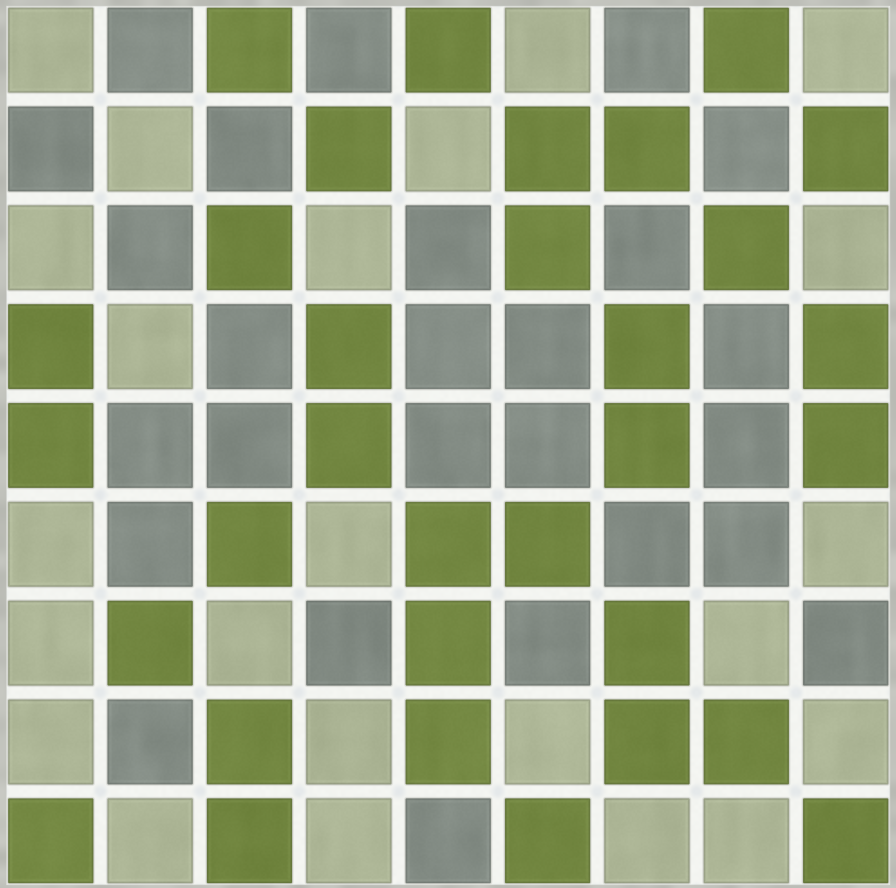
A Shadertoy shader for this pattern:

```glsl
#define TILES 9.0
#define TILE_HALF 0.429
#define CORNER 0.012
#define GRID_PITCH vec2(0.1109, 0.1113)
#define GRID_SHIFT vec2(0.0012, -0.0025)
#define GREY vec3(0.515, 0.55, 0.52)
#define SAGE vec3(0.675, 0.71, 0.585)
#define GREEN vec3(0.445, 0.525, 0.25)
#define GROUT vec3(0.955, 0.96, 0.945)
#define RIM vec3(0.75, 0.755, 0.73)
#define STREAK 0.075
#define GRAIN 0.012

float hash(vec2 p) {
    vec3 q = fract(p.xyx * 0.1031);
    q += dot(q, q.yzx + 33.33);
    return fract((q.x + q.y) * q.z);
}

float noise(vec2 p) {
    vec2 i = floor(p), f = fract(p);
    f = f * f * (3.0 - 2.0 * f);
    vec2 e = vec2(0.0, 1.0);
    return mix(mix(hash(i), hash(i + e.yx), f.x),
               mix(hash(i + e.xy), hash(i + e.yy), f.x), f.y);
}

float roundedBox(vec2 p, float halfSize, float radius) {
    vec2 q = abs(p) - halfSize + radius;
    return length(max(q, 0.0)) + min(max(q.x, q.y), 0.0) - radius;
}

// Spread the three glazes evenly along each row, with a jittered order
vec3 glazeColour(vec2 cell) {
    float pick = fract(cell.x * 0.618 + hash(vec2(cell.y, 3.0))
                       + 0.35 * hash(cell + 11.0));
    return pick < 0.38 ? GREY : pick < 0.70 ? SAGE : GREEN;
}

vec3 tileColour(vec2 p, vec2 cell, float d) {
    vec3 glaze = glazeColour(cell);
    vec2 seed = cell * 17.0 + 40.0;

    // Brushed streaks and soft clouds, fainter on the saturated glaze
    float clouds = 0.5 * noise(p * vec2(7.0, 1.6) + seed)
                 + 0.25 * noise(p * vec2(1.8, 6.0) + seed + 5.0)
                 + 0.25 * noise(p * 4.0 + seed + 9.0) - 0.5;
    float strength = STREAK * (1.0 - 1.8 * (glaze.g - glaze.b));
    vec3 col = glaze + clouds * strength;
    col += (hash(cell + 71.0) - 0.5) * 0.02;
    col += (noise(p * 55.0 + seed) - 0.5) * GRAIN;

    // Pale inner bevel and dark outer edge
    float bevel = smoothstep(-0.055, -0.03, d) * smoothstep(-0.008, -0.025, d);
    col += bevel * 0.025;
    return mix(col, col * 0.86 + 0.02, smoothstep(-0.026, -0.006, d));
}

vec3 groutColour(vec2 p, vec2 g, float d, float aa) {
    // Shaded flanks and a cool dimple where joints cross
    vec3 col = mix(RIM, GROUT, smoothstep(-0.008, 0.024, d));
    float crossing = smoothstep(0.10, 0.02, length(abs(p) - 0.5));
    col -= crossing * vec3(0.055, 0.045, 0.025);
    col += (noise(g * 25.0) - 0.5) * GRAIN;

    // Dull rim around the whole panel
    vec2 reach = abs(g - 0.5 * TILES);
    float outer = max(reach.x, reach.y) - 0.5 * TILES + 0.055;
    vec3 rim = RIM + (noise(g * vec2(6.0) + 3.0) - 0.5) * 0.07;
    return mix(col, rim, smoothstep(-aa, aa, outer));
}

void mainImage(out vec4 fragColor, in vec2 fragCoord) {
    vec2 g = (fragCoord / iResolution.xy - GRID_SHIFT) / GRID_PITCH;
    vec2 cell = clamp(floor(g), 0.0, TILES - 1.0);
    vec2 p = g - cell - 0.5;
    float aa = max(TILES / iResolution.y, 0.006);

    float d = roundedBox(p, TILE_HALF, CORNER);
    vec3 col = mix(tileColour(p, cell, d), groutColour(p, g, d, aa),
                   smoothstep(-0.7 * aa, 0.7 * aa, d));
    fragColor = vec4(clamp(col, 0.0, 1.0), 1.0);
}
```
